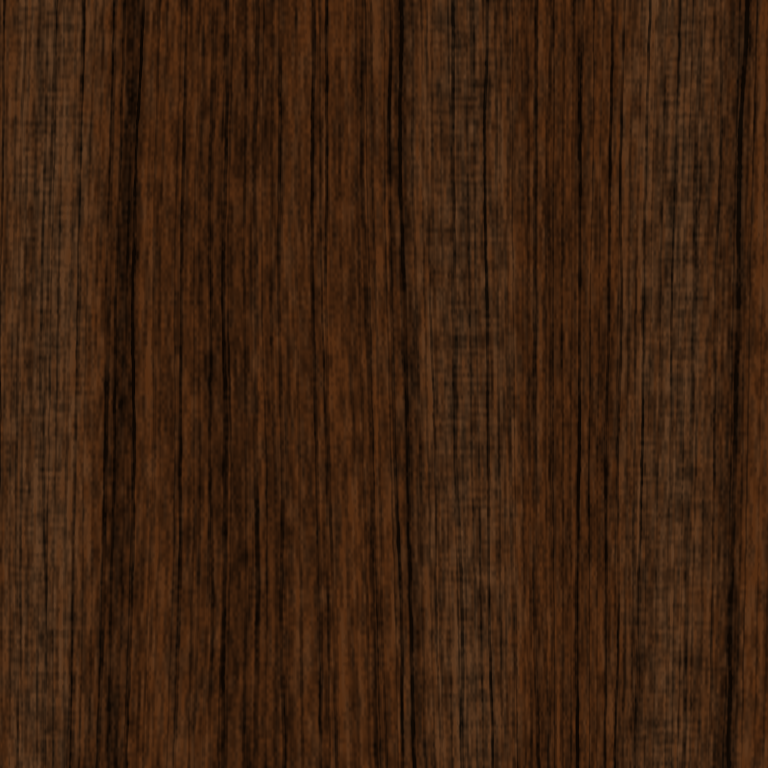
Write a three.js fragment shader that draws this texture.

```glsl
// Dark walnut veneer: long vertical grain lines, deep bands, fine fibres and cross ripples.
varying vec2 vUv;

#define DARK_PORE vec3(0.072, 0.035, 0.012)
#define GREY_PORE vec3(0.092, 0.060, 0.032)
#define RED_BROWN vec3(0.292, 0.157, 0.064)
#define GREY_TAN vec3(0.322, 0.209, 0.122)
#define BASE_TONE 0.86
#define BEND 0.022
#define COARSE_LINES 31.0
#define FINE_LINES 83.0
#define FIBRE_SCALE vec2(250.0, 36.0)
#define FILAMENT_SCALE vec2(215.0, 6.0)
#define SPECK_SCALE vec2(330.0, 170.0)
#define RIPPLE_SCALE vec2(42.0, 180.0)

float hash(vec2 p) {
  vec3 q = fract(vec3(p.xyx) * 0.1031);
  q += dot(q, q.yzx + 33.33);
  return fract((q.x + q.y) * q.z);
}

float noise(vec2 p) {
  vec2 cell = floor(p);
  vec2 f = fract(p);
  f = f * f * (3.0 - 2.0 * f);
  float low = mix(hash(cell), hash(cell + vec2(1.0, 0.0)), f.x);
  float high = mix(hash(cell + vec2(0.0, 1.0)), hash(cell + vec2(1.0, 1.0)), f.x);
  return mix(low, high, f.y);
}

float bump(float x, float centre, float width) {
  float d = (x - centre) / width;
  return exp(-d * d);
}

// Dark growth band with a paler stripe on its right side.
float growthBand(float x, float centre, float width) {
  return bump(x, centre, width) - 0.35 * bump(x, centre + 2.4 * width, 0.5 * width);
}

// Continuous dark lines that wander gently and vary in depth along the grain.
float grainLines(vec2 p, float count, float thickness, float seed) {
  float home = floor(p.x * count);
  float ink = 0.0;
  for (int i = -1; i <= 1; i++) {
    float id = home + float(i) + seed;
    float centre = (home + float(i) + 0.15 + 0.7 * hash(vec2(id, 3.0))) / count;
    centre += (noise(vec2(id * 7.3, p.y * 5.0)) - 0.5) * 0.22 / count;
    float width = thickness * mix(0.7, 1.35, hash(vec2(id, 11.0)));
    float depth = smoothstep(0.05, 0.6, noise(vec2(id * 5.1, p.y * 7.0 + id)));
    float strength = mix(0.4, 1.0, hash(vec2(id, 23.0))) * mix(0.55, 1.0, depth);
    ink = max(ink, strength * (1.0 - smoothstep(0.3 * width, width, abs(p.x - centre))));
  }
  return ink;
}

void main() {
  // Bend the grain gently, then roughen it a little along the fibres.
  float sway = BEND * cos(7.85 * (vUv.x - 0.12)) * (1.0 - vUv.y);
  sway += 0.005 * (noise(vec2(vUv.x * 4.0, vUv.y * 3.0)) - 0.5);
  float x = vUv.x + sway;
  vec2 grain = vec2(x + 0.1, vUv.y);
  vec2 rough = grain;
  rough.x += 0.0013 * (noise(grain * vec2(90.0, 48.0)) - 0.5);

  // Broad zones: rippled tan, dark heartwood and growth bands.
  float rippled = bump(x, 0.07, 0.065) + bump(x, 0.60, 0.065) + bump(x, 0.89, 0.07);
  float heart = bump(x, 0.32, 0.10) + 0.6 * bump(x, 0.75, 0.06);
  float bands = growthBand(x, 0.171, 0.015) + growthBand(x, 0.524, 0.012)
              + growthBand(x, 0.968, 0.012);

  // Layers of grain, from long streaks down to specks.
  float streak = noise(grain * vec2(60.0, 1.6)) - 0.5;
  float filament = noise(rough * FILAMENT_SCALE + 17.0) - 0.5;
  float fibre = noise(grain * FIBRE_SCALE) - 0.5;
  float speck = noise(grain * SPECK_SCALE + 71.0) - 0.5;
  float tint = noise(grain * FIBRE_SCALE + 311.0) - 0.5;
  float ripple = noise(grain * RIPPLE_SCALE + 131.0) - 0.5;
  float coarse = grainLines(rough, COARSE_LINES, 0.0033, 5.0);
  float fine = grainLines(rough, FINE_LINES, 0.0022, 205.0);

  float tone = BASE_TONE - 0.13 * heart - 0.40 * bands - 0.04 * rippled;
  tone += 0.22 * streak + 0.40 * filament + 0.58 * fibre;
  tone += 0.36 * speck + 0.32 * rippled * ripple;
  tone -= 0.66 * coarse + 0.36 * fine;

  // Colour: grey tan in the rippled zones, red brown elsewhere.
  float greyness = clamp(0.06 + 0.75 * rippled + 0.7 * tint + 0.3 * streak, 0.0, 1.0);
  vec3 wood = mix(RED_BROWN, GREY_TAN, greyness);
  vec3 shade = mix(DARK_PORE, GREY_PORE, greyness);
  gl_FragColor = vec4(mix(shade, wood, clamp(tone, -0.1, 1.15)), 1.0);
}
```
